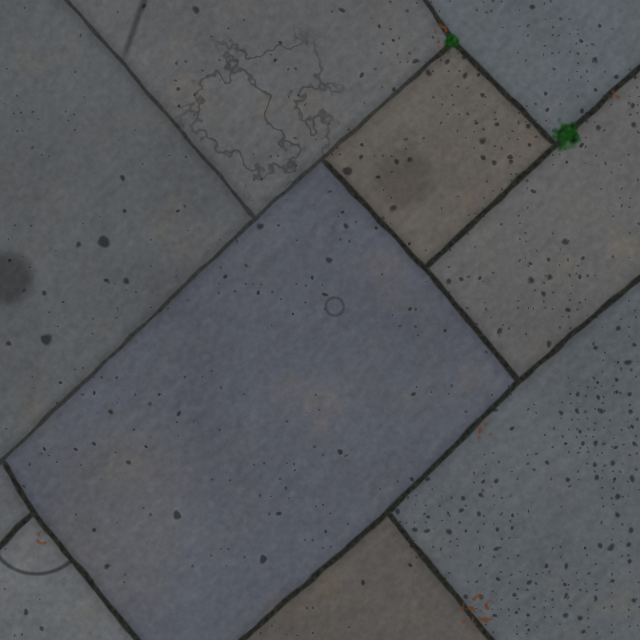
Write a three.js fragment shader that draws this texture.

```glsl
// Worn grey flagstones laid on the diagonal, with dark joints, pits and tufts of moss.
varying vec2 vUv;

vec2 hash2(vec2 p) {
  p = vec2(dot(p, vec2(127.1, 311.7)), dot(p, vec2(269.5, 183.3)));
  return fract(sin(p) * 43758.5);
}

// Gradient noise, roughly -0.7 to 0.7
float noise(vec2 p) {
  vec2 i = floor(p), f = fract(p), u = f * f * f * (f * (f * 6.0 - 15.0) + 10.0);
  vec2 e = vec2(1.0, 0.0);
  float a = dot(hash2(i) * 2.0 - 1.0, f);
  float b = dot(hash2(i + e) * 2.0 - 1.0, f - e);
  float c = dot(hash2(i + e.yx) * 2.0 - 1.0, f - e.yx);
  float d = dot(hash2(i + 1.0) * 2.0 - 1.0, f - 1.0);
  return mix(mix(a, b, u.x), mix(c, d, u.x), u.y);
}

float fbm(vec2 p) {
  float sum = 0.0, gain = 0.6;
  for (int i = 0; i < 5; i++) {
    sum += gain * noise(p);
    p = mat2(1.6, 1.2, -1.2, 1.6) * p + 7.3;
    gain *= 0.55;
  }
  return sum;
}

// Signed distance to a bent line running left to right, positive above
float bend(vec2 p, vec2 a, vec2 b, vec2 c) {
  vec2 s = p.x < b.x ? b - a : c - b;
  return dot(p - b, normalize(vec2(-s.y, s.x)));
}

// Keeps the stone whose interior holds the point; alpha is the edge distance
void lay(inout vec4 stone, float d, vec3 tone) {
  if (d > stone.a) stone = vec4(tone, d);
}

float spot(vec2 p, vec2 c, float r) {
  return 1.0 - smoothstep(r * 0.6, r * 1.2, length(p - c));
}

// Pits scattered on a jittered grid
float pits(vec2 p, float cells, float share) {
  vec2 id = floor(p * cells), h = hash2(id), k = hash2(id + 31.7);
  vec2 q = fract(p * cells) - 0.3 - 0.4 * h;
  return step(k.x, share) * (1.0 - smoothstep(0.06, 0.12 + 0.15 * k.y, length(q)));
}

void main() {
  vec2 uv = vUv;
  vec2 p = uv + 0.003 * vec2(noise(uv * 24.0), noise(uv * 24.0 + 40.0));

  // Joint lines
  float ridge = bend(p, vec2(0.0, 0.278), vec2(0.399, 0.659), vec2(0.705, 0.932));
  float upperLeft = bend(p, vec2(0.104, 1.0), vec2(0.195, 0.898), vec2(0.399, 0.659));
  float upperRight = bend(p, vec2(0.664, 1.0), vec2(0.708, 0.935), vec2(0.866, 0.776));
  float middle = bend(p, vec2(0.508, 0.746), vec2(0.664, 0.581), vec2(0.811, 0.404));
  float east = bend(p, vec2(0.664, 0.581), vec2(0.885, 0.789), vec2(1.0, 0.896));
  float southEast = bend(p, vec2(0.811, 0.404), vec2(0.9, 0.482), vec2(1.0, 0.566));
  float south = bend(p, vec2(0.378, 0.0), vec2(0.605, 0.199), vec2(0.811, 0.404));
  float foot = bend(p, vec2(0.605, 0.199), vec2(0.69, 0.096), vec2(0.768, 0.0));
  float west = bend(p, vec2(0.005, 0.28), vec2(0.052, 0.199), vec2(0.215, 0.0));
  float stub = bend(p, vec2(0.0, 0.147), vec2(0.026, 0.174), vec2(0.052, 0.199));

  // Stones
  float lowerRight = min(min(-southEast, -south), foot);
  vec4 stone = vec4(0.14, 0.15, 0.13, -0.05);
  lay(stone, min(ridge, -upperLeft), vec3(0.335, 0.345, 0.355));
  lay(stone, min(min(ridge, upperLeft), -upperRight), vec3(0.355, 0.36, 0.367));
  lay(stone, min(upperRight, east), vec3(0.35, 0.37, 0.39));
  lay(stone, min(min(-ridge, -upperRight), min(east, middle)), vec3(0.365, 0.35, 0.335));
  lay(stone, min(min(-east, middle), southEast), vec3(0.365, 0.367, 0.365));
  lay(stone, min(min(-ridge, -middle), min(south, west)), vec3(0.33, 0.343, 0.378));
  lay(stone, lowerRight, vec3(0.345, 0.363, 0.38));
  lay(stone, min(-south, -foot), vec3(0.335, 0.325, 0.315));
  lay(stone, min(-west, -stub), vec3(0.38, 0.39, 0.4));
  lay(stone, min(min(-west, stub), -ridge), vec3(0.35, 0.36, 0.375));
  vec3 col = stone.rgb;

  // Weathered patches, slanted grain and fine grit
  vec2 grain = vec2(uv.x + uv.y, uv.y - uv.x);
  float blotch = fbm(uv * 5.0 + 3.0);
  float patchy = 1.0 - smoothstep(0.07, 0.15, length((uv - vec2(0.2, 0.2)) * vec2(1.0, 0.75)) + 0.05 * blotch);
  col = mix(col, vec3(0.365, 0.367, 0.37), 0.55 * patchy * step(0.0, west));
  col += vec3(0.03, 0.012, -0.01) * smoothstep(0.0, 0.5, fbm(uv * 9.0 + 17.0));
  col *= 1.0 + 0.13 * blotch + 0.13 * fbm(grain * vec2(18.0, 45.0)) + 0.16 * fbm(uv * 95.0);
  col *= 1.0 - 0.28 * spot(uv, vec2(0.01, 0.565), 0.045) - 0.13 * spot(uv, vec2(0.63, 0.72), 0.05);

  // Small pits, densest on the lower right stone
  float pitted = 0.12 + 0.25 * step(0.0, middle) * step(0.6, uv.x) + 0.4 * step(0.0, lowerRight);
  pitted *= smoothstep(-0.35, 0.3, noise(uv * 8.0 + 5.0));
  vec2 rough = uv + 0.006 * vec2(noise(uv * 60.0), noise(uv * 60.0 + 9.0));
  float holes = max(pits(rough, 38.0, pitted), 0.7 * pits(rough + 0.37, 75.0, pitted));

  // Larger single holes
  holes = max(holes, spot(rough, vec2(0.163, 0.621), 0.010));
  holes = max(holes, spot(rough, vec2(0.072, 0.470), 0.009));
  holes = max(holes, spot(rough, vec2(0.543, 0.734), 0.008));
  holes = max(holes, spot(rough, vec2(0.797, 0.755), 0.005));
  holes = max(holes, spot(rough, vec2(0.410, 0.126), 0.006));
  holes = max(holes, spot(rough, vec2(0.276, 0.193), 0.007));
  holes = max(holes, spot(rough, vec2(0.531, 0.294), 0.004));
  col *= 1.0 - 0.42 * holes;

  // Shallow disc, flaked layers and a curved chip
  float disc = length(uv - vec2(0.523, 0.521));
  col *= 1.0 - 0.22 * (1.0 - smoothstep(0.0, 0.004, abs(disc - 0.014)));
  float flakes = (1.0 - smoothstep(0.0, 0.035, abs(fbm(uv * 8.0 + 2.0)))) * spot(uv, vec2(0.41, 0.83), 0.14);
  col *= 1.0 - 0.25 * flakes * step(0.0, min(ridge, upperLeft));
  float chip = length((p - vec2(0.058, 0.15)) * vec2(0.7, 1.0));
  col *= 1.0 - 0.4 * (1.0 - smoothstep(0.0, 0.005, abs(chip - 0.046))) * step(p.y, 0.15) * step(0.0, -west);
  float scar = abs(p.x - 0.19 - 0.35 * (p.y - 0.9)) + 0.004;
  col *= 1.0 - 0.3 * (1.0 - smoothstep(0.004, 0.013, scar)) * smoothstep(0.9, 0.93, p.y);

  // Joints, fainter along the upper left seams
  float faint = smoothstep(-0.015, 0.0, ridge) * smoothstep(0.72, 0.6, uv.x);
  float width = mix(0.0065, 0.0045, faint) + 0.003 * noise(uv * 35.0);
  col *= mix(0.87, 1.0, smoothstep(0.0, 0.022, stone.a));
  float gap = 1.0 - smoothstep(width * 0.3, width, stone.a);
  col = mix(col, vec3(0.13, 0.135, 0.12) * (1.0 + 0.6 * noise(uv * 150.0)), gap * mix(0.93, 0.6, faint));

  // Fallen leaf scraps and moss
  float litter = spot(uv, vec2(0.69, 0.945), 0.02) + spot(uv, vec2(0.755, 0.326), 0.015);
  litter += spot(uv, vec2(0.745, 0.045), 0.03) + spot(uv, vec2(0.963, 0.85), 0.012) + spot(uv, vec2(0.066, 0.16), 0.012);
  col = mix(col, vec3(0.4, 0.23, 0.14), 0.8 * min(litter, 1.0) * smoothstep(0.05, 0.25, noise(uv * 110.0)));
  float fray = 0.016 * noise(uv * 75.0);
  float moss = max(spot(uv, vec2(0.706, 0.935), 0.013 + fray), spot(uv, vec2(0.885, 0.789), 0.021 + fray));
  col = mix(col, vec3(0.09, 0.23, 0.09) * (1.0 + 0.9 * noise(uv * 130.0)), moss);

  gl_FragColor = vec4(col, 1.0);
}
```
